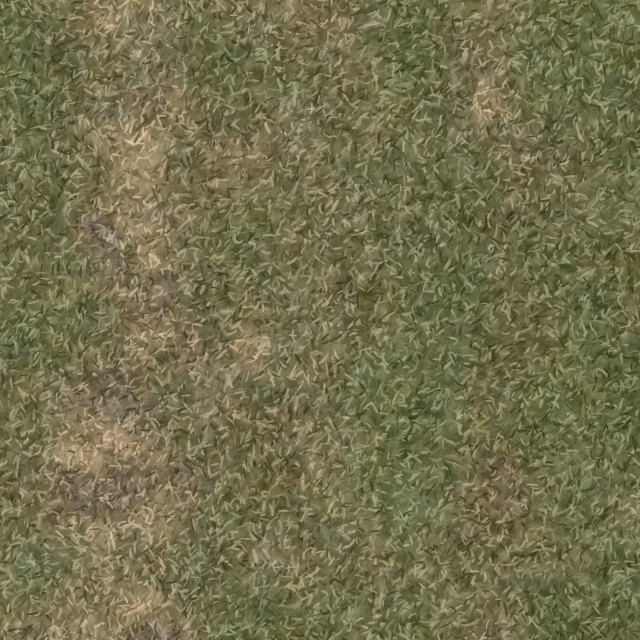
Reproduce this texture procedurally as a Shadertoy shader.

```glsl
// Patchy mown lawn: short tangled grass blades over worn, dry vertical strips.

float hash(vec2 p) {
    vec3 q = fract(vec3(p.xyx) * 0.1031);
    q += dot(q, q.yzx + 33.33);
    return fract((q.x + q.y) * q.z);
}

float noise(vec2 p) {
    vec2 i = floor(p), f = fract(p);
    f = f * f * (3.0 - 2.0 * f);
    return mix(mix(hash(i), hash(i + vec2(1, 0)), f.x),
               mix(hash(i + vec2(0, 1)), hash(i + vec2(1, 1)), f.x), f.y);
}

float fbm(vec2 p) {
    float sum = 0.0, amp = 0.533;
    for (int i = 0; i < 4; i++) {
        sum += amp * noise(p);
        p = mat2(1.6, 1.2, -1.2, 1.6) * p + 17.3;
        amp *= 0.5;
    }
    return sum;
}

float strip(float x, float centre, float width) {
    float d = (x - centre) / width;
    return exp(-d * d);
}

// Share of dry grass: worn strips broken up by noise
float drynessAt(vec2 p) {
    float x = p.x + 0.06 * (fbm(p * 5.0 + 3.0) - 0.5);
    float worn = 0.60 * strip(x, 0.20, 0.13) + 0.36 * strip(x, 0.78, 0.07)
               + 0.26 * strip(x, 0.45, 0.14);
    return smoothstep(0.02, 1.05, worn + 1.0 * (fbm(p * 8.0 + 40.0) - 0.5) + 0.2);
}

// Lays one scattered layer of bent blades over (tone, dryness shift)
vec2 layBlades(vec2 surface, vec2 p, float layer) {
    vec2 g = p * (36.0 + 2.5 * layer) + layer * 19.7;
    vec2 cell = floor(g);
    float flow = 2.4 * (noise(p * 14.0 + layer) - 0.5);
    for (int y = -1; y <= 1; y++)
    for (int x = -1; x <= 1; x++) {
        vec2 id = cell + vec2(x, y) + layer * 71.0;
        float r1 = hash(id + 5.1), r2 = hash(id + 23.7);
        float r3 = hash(id + 47.3), r4 = hash(id + 81.9);
        vec2 d = g - cell - vec2(x, y) - vec2(r1, r2);
        float angle = 0.95 + flow + 2.2 * (r3 - 0.5);
        vec2 dir = vec2(cos(angle), sin(angle));
        float along = dot(d, dir), across = dot(d, vec2(-dir.y, dir.x));
        float halfLength = mix(0.25, 0.62, r4);
        float u = along / halfLength;
        across += (r1 - 0.5) * 0.22 * (u * u - 0.4);
        float halfWidth = mix(0.10, 0.21, r2) * sqrt(max(1.0 - u * u, 0.0)) + 0.001;
        float cover = smoothstep(1.0, 0.1, abs(across) / halfWidth)
                    * smoothstep(1.0, 0.6, abs(u));
        // Lit upper edge, shaded lower edge
        float shade = clamp(across / halfWidth, -1.0, 1.0) * sign(dir.x);
        float tone = 2.6 * (fract(r4 * 7.0 + r3 * 3.0) - 0.47) + 0.4 * shade;
        surface = mix(surface, vec2(tone, r2 - 0.5), cover * 0.85);
    }
    return surface;
}

void mainImage(out vec4 fragColor, in vec2 fragCoord) {
    vec2 p = fragCoord / iResolution.y;

    // Shadowed thatch under the blades
    vec2 surface = vec2(1.6 * fbm(p * 70.0) - 1.05, 0.0);
    for (int i = 0; i < 8; i++) surface = layBlades(surface, p, float(i));

    float dryness = drynessAt(p);
    float tone = 1.1 * surface.x + 0.12 + 0.8 * (fbm(p * 110.0 + 9.0) - 0.5)
               + 0.7 * (fbm(p * 9.0 + 70.0) - 0.5);
    float dry = clamp(dryness + 0.25 * surface.y, 0.0, 1.0);

    // Green and straw colour ramps
    vec3 green = vec3(0.400, 0.418, 0.267) + tone * vec3(0.145, 0.143, 0.138);
    vec3 straw = vec3(0.50, 0.446, 0.337) + tone * vec3(0.17, 0.16, 0.155);
    vec3 color = mix(green, straw, dry);

    // Bleached tufts and greyish bare soil in the driest places
    float bare = smoothstep(0.5, 1.0, dryness);
    float kind = fbm(p * 13.0 + 120.0);
    color += bare * smoothstep(0.4, 0.7, kind) * vec3(0.15, 0.12, 0.10);
    color = mix(color, vec3(0.46, 0.42, 0.36) + 0.17 * tone,
                0.5 * bare * smoothstep(0.5, 0.3, kind));

    // Faint patches of cooler and yellower growth
    color += (fbm(p * 24.0 + 200.0) - 0.5) * vec3(0.04, 0.0, -0.04);

    fragColor = vec4(clamp(color, 0.0, 1.0), 1.0);
}
```
